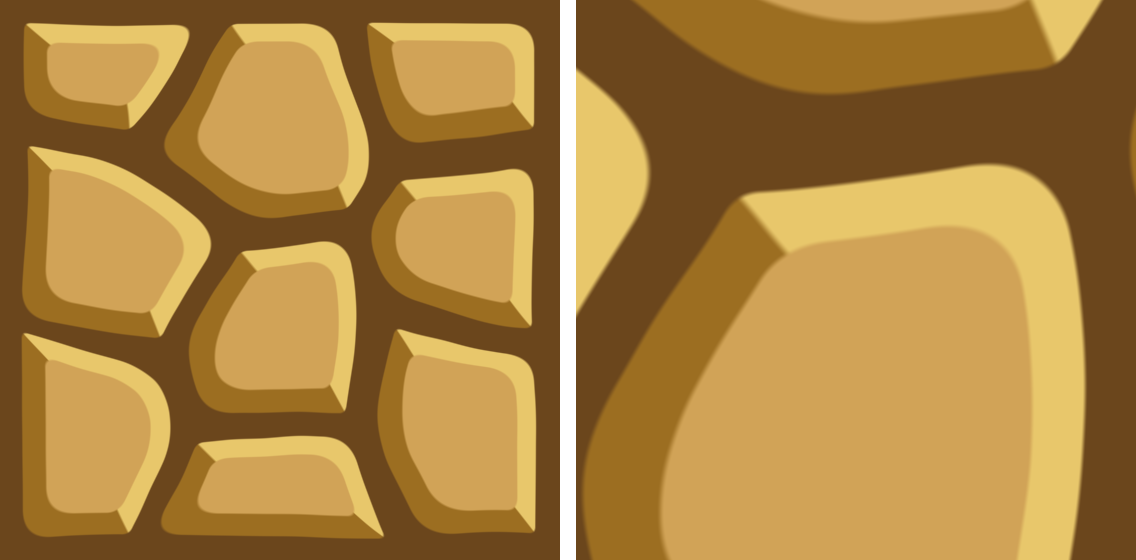
Left, the full canvas; right, a detail of the centre.
Give the GLSL for this texture, as a WebGL 1 fragment shader.

```glsl
precision highp float;
// Nine flat-shaded, bevelled sandstone blocks set in dark brown earth.

uniform vec2 u_resolution;

#define GRID 3.0          // stones per side
#define JITTER 0.30       // random shift of a stone, in cells
#define STAGGER 0.23      // alternating vertical shift of columns, in cells
#define MARGIN 0.045      // earth along the canvas border
#define GAP 0.024         // half the mean gap between stones
#define TILT 0.18         // random turn of each stone side, radians
#define ROUNDING 0.05     // softness of the stone corners
#define WARP 0.045        // bending of the stone outlines
#define LIT_WIDTH 0.033   // bevel facing the light
#define SHADE_WIDTH 0.040 // bevel facing away
#define SOFTNESS 0.0018   // half-width of the smoothed edges
#define SEED 17.0

const vec3 EARTH = vec3(0.42, 0.275, 0.11);
const vec3 FACE = vec3(0.82, 0.64, 0.34);
const vec3 LIT = vec3(0.91, 0.78, 0.42);
const vec3 SHADE = vec3(0.61, 0.43, 0.13);

vec2 hash2(vec2 p) {
  vec3 a = fract((p.xyx + SEED) * vec3(0.1031, 0.1030, 0.0973));
  a += dot(a, a.yzx + 33.33);
  return fract((a.xx + a.yz) * a.zy);
}

// Smooth vector noise in -0.5 to 0.5
vec2 noise2(vec2 p) {
  vec2 i = floor(p), f = fract(p);
  f = f * f * (3.0 - 2.0 * f);
  vec2 low = mix(hash2(i), hash2(i + vec2(1.0, 0.0)), f.x);
  vec2 high = mix(hash2(i + vec2(0.0, 1.0)), hash2(i + 1.0), f.x);
  return mix(low, high, f.y) - 0.5;
}

float smoothMin(float a, float b, float k) {
  float h = max(k - abs(a - b), 0.0) / k;
  return min(a, b) - 0.25 * h * h * k;
}

// Centre of the stone in a grid cell
vec2 stoneCentre(vec2 cell) {
  vec2 shift = (hash2(cell + 40.0) - 0.5) * JITTER;
  shift.y += STAGGER * (1.0 - 2.0 * mod(cell.x, 2.0));
  return (cell + 0.5 + shift) / GRID;
}

// Adds one side to a stone; sides.x gathers lit sides, sides.y shaded ones
void addSide(vec2 normal, float dist, inout vec2 sides) {
  if (normal.x + normal.y > 0.0) sides.x = smoothMin(sides.x, dist, ROUNDING);
  else sides.y = smoothMin(sides.y, dist, ROUNDING);
}

// Inward distances to the lit and shaded sides of the stone around a point
vec2 stoneSides(vec2 warped, vec2 nearBorder) {
  vec2 home = vec2(0.0), centre = vec2(0.0);
  float nearest = 9.0;
  for (float y = 0.0; y < GRID; y++) {
    for (float x = 0.0; x < GRID; x++) {
      vec2 c = stoneCentre(vec2(x, y));
      float d = distance(warped, c);
      if (d < nearest) { nearest = d; home = vec2(x, y); centre = c; }
    }
  }

  vec2 sides = vec2(1.0);
  for (float y = 0.0; y < GRID; y++) {
    for (float x = 0.0; x < GRID; x++) {
      vec2 cell = vec2(x, y);
      if (distance(cell, home) < 0.5) continue;
      vec2 other = stoneCentre(cell);
      vec2 rnd = hash2(home * 7.0 + cell * 3.0 + 90.0);
      vec2 n = normalize(other - centre);
      float angle = (rnd.x - 0.5) * TILT;
      n = n * cos(angle) + vec2(-n.y, n.x) * sin(angle);
      float inset = GAP * mix(0.8, 1.2, rnd.y);
      addSide(n, dot(0.5 * (centre + other) - warped, n) - inset, sides);
    }
  }

  // Canvas border
  addSide(vec2(1.0, 0.0), 1.0 - MARGIN - nearBorder.x, sides);
  addSide(vec2(0.0, 1.0), 1.0 - MARGIN - nearBorder.y, sides);
  addSide(vec2(-1.0, 0.0), nearBorder.x - MARGIN, sides);
  addSide(vec2(0.0, -1.0), nearBorder.y - MARGIN, sides);
  return sides;
}

void main() {
  vec2 p = gl_FragCoord.xy / u_resolution;
  float soft = max(SOFTNESS, 0.7 / min(u_resolution.x, u_resolution.y));

  // Bent outlines with a slight hand-cut wobble
  vec2 bend = noise2(p * 4.5) * WARP + noise2(p * 15.0 + 30.0) * 0.004;
  vec2 sides = stoneSides(p + bend, p + 0.35 * bend);

  // Outline, mitred bevel and rounded top face
  float outline = smoothMin(sides.x, sides.y, 0.012);
  vec2 depth = sides / vec2(LIT_WIDTH, SHADE_WIDTH);
  float mitre = (depth.y - depth.x) * LIT_WIDTH * 0.7;
  float face = (smoothMin(depth.x, depth.y, 0.6) - 1.0) * LIT_WIDTH;

  vec3 stone = mix(SHADE, LIT, smoothstep(-soft, soft, mitre));
  stone = mix(stone, FACE, smoothstep(-soft, soft, face));
  vec3 color = mix(EARTH, stone, smoothstep(-soft, soft, outline));
  gl_FragColor = vec4(color, 1.0);
}
```
